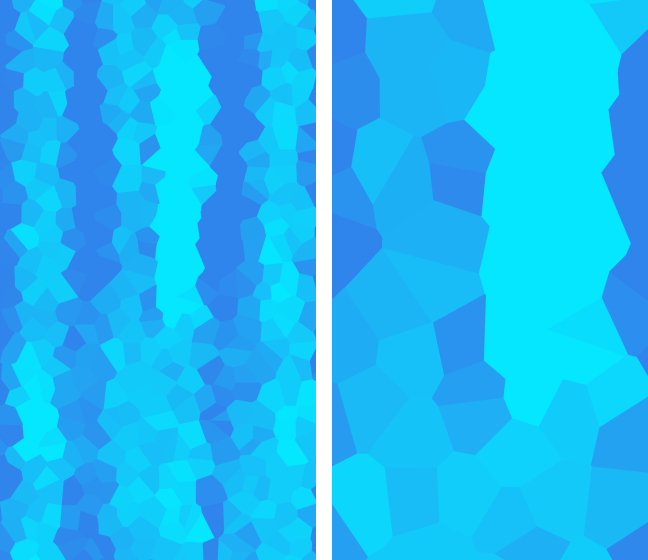
Left, the full canvas; right, a detail of the centre.
Write a WebGL 1 fragment shader that draws this background.

```glsl
precision highp float;

// Irregular flat mosaic in which bright cyan streams run down a blue ground.
// Each Voronoi cell takes one tone, sampled at its site from soft vertical
// columns, stretched value noise and a random offset; borders are antialiased.

uniform vec2 u_resolution;

const float CELLS = 16.0; // cells across the canvas width

float hash(vec2 p) {
    vec3 q = fract(vec3(p.xyx) * 0.1031);
    q += dot(q, q.yzx + 33.33);
    return fract((q.x + q.y) * q.z);
}

vec2 siteOf(vec2 cell) {
    return cell + vec2(hash(cell + 17.0), hash(cell + 71.0));
}

float valueNoise(vec2 p) {
    vec2 i = floor(p);
    vec2 f = fract(p);
    f = f * f * (3.0 - 2.0 * f);
    float low = mix(hash(i), hash(i + vec2(1.0, 0.0)), f.x);
    float high = mix(hash(i + vec2(0.0, 1.0)), hash(i + vec2(1.0, 1.0)), f.x);
    return mix(low, high, f.y);
}

// Soft-edged vertical stripe
float column(float x, float center, float halfWidth) {
    return 1.0 - smoothstep(0.65 * halfWidth, 1.35 * halfWidth, abs(x - center));
}

// Brightness of the streams: x and height both run from 0 to 1
float streams(float x, float height) {
    float lower = 1.0 - smoothstep(0.35, 0.6, height);
    float core = smoothstep(0.38, 0.5, height) * (1.0 - smoothstep(0.84, 0.94, height));

    float s = 0.95 * column(x, 0.13, 0.08);
    s = max(s, 0.82 * column(x, 0.40, 0.06));
    s = max(s, (1.0 + 0.35 * core) * column(x, 0.57, 0.085));
    s = max(s, 0.92 * column(x, 0.90, 0.095));

    // Wider, softer spill in the lower half
    s = max(s, 0.85 * lower * column(x, 0.50, 0.13));
    s = max(s, 0.42 * lower * column(x, 0.36, 0.18));
    return max(s, 0.68 * lower * column(x, 0.76, 0.06));
}

vec3 cellColor(vec2 cell) {
    vec2 site = siteOf(cell) / CELLS;
    float height = site.y * u_resolution.x / u_resolution.y;
    float patches = valueNoise(site * vec2(9.0, 5.0) + 40.0) - 0.5;
    float grain = hash(cell + 131.0) - 0.5;
    float tone = streams(site.x, height) - 0.2 + 0.5 * patches + 0.36 * grain;
    return mix(vec3(0.19, 0.52, 0.925), vec3(0.02, 0.90, 1.0), clamp(tone, 0.0, 1.0));
}

void main() {
    vec2 p = gl_FragCoord.xy / u_resolution.x * CELLS;
    vec2 home = floor(p);

    // Find the two nearest sites
    vec2 nearest = home;
    vec2 second = home;
    float nearDist = 1e3;
    float secondDist = 1e3;
    for (int j = -2; j <= 2; j++) {
        for (int i = -2; i <= 2; i++) {
            vec2 cell = home + vec2(float(i), float(j));
            vec2 offset = siteOf(cell) - p;
            float d = dot(offset, offset);
            if (d < nearDist) {
                second = nearest;
                secondDist = nearDist;
                nearest = cell;
                nearDist = d;
            } else if (d < secondDist) {
                second = cell;
                secondDist = d;
            }
        }
    }

    // Blend across the shared border over one pixel
    float spacing = max(distance(siteOf(nearest), siteOf(second)), 1e-3);
    float border = 0.5 * (secondDist - nearDist) / spacing;
    float pixel = CELLS / u_resolution.x;
    float cover = clamp(0.5 + border / pixel, 0.0, 1.0);
    gl_FragColor = vec4(mix(cellColor(second), cellColor(nearest), cover), 1.0);
}
```
